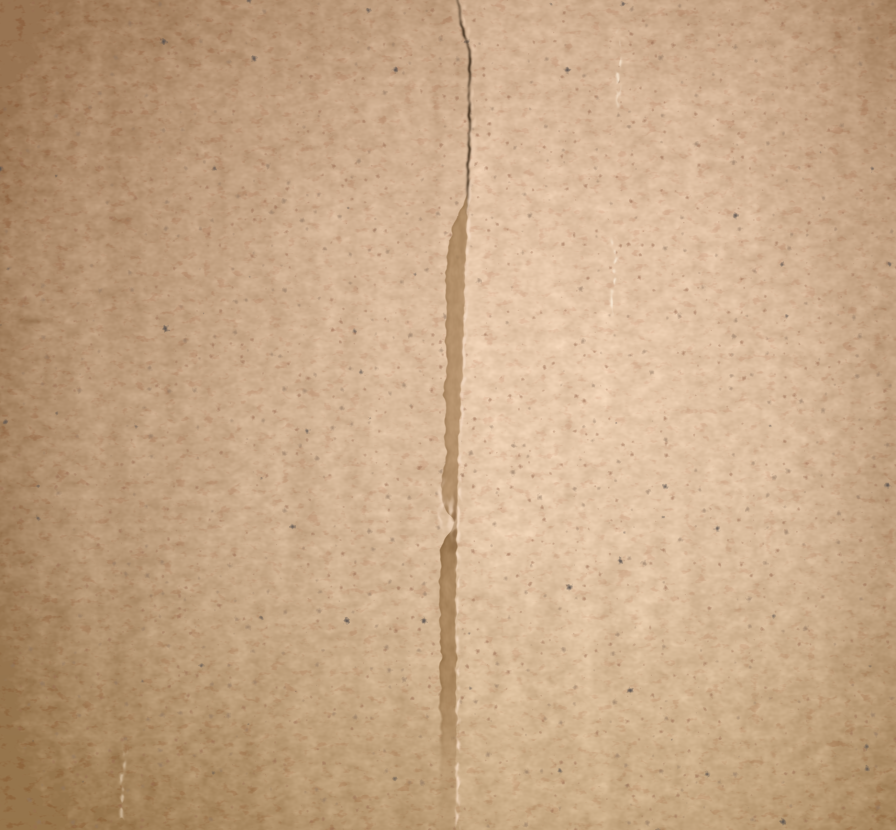
This texture is drawn by a Shadertoy shader. Its source:

```glsl
// Sheet of brown cardboard with a torn vertical seam, lit right of centre.
// A falloff field drives a tan ramp; gradient noise adds pulp, ribs and fibres,
// hashed cells scatter specks, and smooth curves of height shape the tear.

vec2 hash2(vec2 p) {
    vec3 q = fract(vec3(p.xyx) * vec3(0.1031, 0.1030, 0.0973));
    q += dot(q, q.yzx + 33.33);
    return fract((q.xx + q.yz) * q.zy);
}

// Gradient noise, roughly -0.7 to 0.7
float noise(vec2 p) {
    vec2 i = floor(p), f = fract(p);
    vec2 u = f * f * f * (f * (f * 6.0 - 15.0) + 10.0);
    vec2 e = vec2(0.0, 1.0);
    float a = dot(hash2(i) * 2.0 - 1.0, f);
    float b = dot(hash2(i + e.yx) * 2.0 - 1.0, f - e.yx);
    float c = dot(hash2(i + e.xy) * 2.0 - 1.0, f - e.xy);
    float d = dot(hash2(i + e.yy) * 2.0 - 1.0, f - e.yy);
    return mix(mix(a, b, u.x), mix(c, d, u.x), u.y);
}

float fbm(vec2 p) {
    float sum = 0.0, amp = 0.6;
    for (int k = 0; k < 3; k++) {
        sum += amp * noise(p);
        p = p * 2.03 + 17.3;
        amp *= 0.6;
    }
    return sum;
}

float bump(float x, float centre, float width) {
    float t = (x - centre) / width;
    return exp(-t * t);
}

// One jittered, ragged dot in a share of the grid cells
float specks(vec2 p, float cells, float share, float radius) {
    vec2 id = floor(p * cells);
    vec2 pick = hash2(id + 71.0);
    vec2 offset = p - (id + 0.2 + 0.6 * hash2(id)) / cells;
    float r = radius * (0.5 + pick.y);
    float spread = length(offset) * (1.0 + 0.8 * noise(p * 330.0));
    return (1.0 - smoothstep(0.0, r * 1.4, spread)) * step(pick.x, share) * (0.3 + 0.7 * pick.y);
}

// Broken pale vertical scuff between two heights
float scuff(vec2 uv, float x, float low, float high) {
    float wander = 0.006 * noise(vec2(uv.y * 60.0, x * 90.0));
    float span = smoothstep(low, low + 0.02, uv.y) * (1.0 - smoothstep(high - 0.02, high, uv.y));
    float breaks = smoothstep(-0.1, 0.2, noise(vec2(uv.x * 130.0, uv.y * 85.0)));
    return bump(uv.x, x + wander, 0.0022) * span * breaks;
}

void mainImage(out vec4 fragColor, in vec2 fragCoord) {
    vec2 uv = fragCoord / iResolution.xy;
    vec2 p = fragCoord / iResolution.y;
    float aa = 1.0 / iResolution.x;
    float y = uv.y;

    // Tear outline: right lip, and width narrowing to a crack at the top
    float lip = 0.509 + 0.0155 * smoothstep(0.25, 0.95, y) - 0.015 * smoothstep(0.92, 1.01, y);
    lip += 0.002 * noise(vec2(y * 38.0, 2.5)) + 0.0025 * noise(vec2(y * 110.0, 8.5));
    float gap = 0.018 * (1.0 - smoothstep(0.71, 0.775, y));
    gap *= 1.0 - 0.7 * bump(y, 0.368, 0.018);
    gap += 0.003 * bump(y, 0.65, 0.06) - 0.0035 * bump(y, 0.465, 0.04);
    gap += (0.003 * noise(vec2(y * 42.0, 5.5)) + 0.003 * noise(vec2(y * 115.0, 1.5))) * step(y, 0.74);
    float side = uv.x - lip;

    // Light pool, darker left panel and borders
    vec2 away = uv - vec2(0.6, 0.52);
    float light = 0.94 - 2.1 * away.x * away.x - 1.55 * away.y * away.y;
    light -= 0.13 * (1.0 - smoothstep(-0.012, 0.008, side));
    light -= 0.13 * smoothstep(0.85, 1.0, uv.x);
    light += 0.09 * bump(uv.x, 0.08, 0.06);

    // Corrugation ribs, broad stains and pulp grain
    light += 0.10 * noise(vec2(uv.x * 34.0, y * 2.2)) + 0.06 * noise(vec2(uv.x * 75.0, y * 6.0));
    light += 0.12 * fbm(p * vec2(9.0, 13.0));
    light += 0.34 * fbm(p * vec2(46.0, 66.0) + 4.0) + 0.10 * noise(p * vec2(150.0, 190.0));
    vec3 col = mix(vec3(0.62, 0.49, 0.35), vec3(0.92, 0.81, 0.69), clamp(light, -0.1, 1.12));
    col += vec3(0.006, -0.004, 0.004) * smoothstep(0.1, 0.9, y) - vec3(0.0, 0.0, 0.02) * (1.0 - smoothstep(0.0, 0.4, y));

    // Pinkish fibre blotches, fine dust and a few dark flecks
    float blotch = smoothstep(0.06, 0.36, fbm(p * vec2(62.0, 92.0) + 31.0));
    col -= vec3(0.035, 0.062, 0.062) * blotch;
    col = mix(col, vec3(0.56, 0.46, 0.38), 0.6 * specks(p, 48.0, 0.30, 0.0022));
    col = mix(col, vec3(0.60, 0.42, 0.32), 0.6 * specks(p + 3.7, 75.0, 0.20, 0.0018));
    col = mix(col, vec3(0.34, 0.31, 0.30), 0.9 * specks(p + 9.1, 16.0, 0.22, 0.0024));
    col = mix(col, vec3(0.50, 0.36, 0.22), 0.5 * bump(uv.x, 0.037, 0.015) * bump(y, 0.613, 0.004));

    // Pale scuffs
    float scuffs = scuff(uv, 0.685, 0.61, 0.72) + 0.8 * scuff(uv, 0.690, 0.86, 0.97);
    scuffs += 0.5 * scuff(uv, 0.137, 0.0, 0.11);
    col = mix(col, vec3(0.98, 0.92, 0.84), 0.9 * clamp(scuffs, 0.0, 1.0));

    // Exposed inner layer of the tear, fading out at the foot
    float foot = smoothstep(0.02, 0.2, y);
    float soft = mix(0.004, aa, foot);
    float inside = smoothstep(-soft, soft, side + gap) * (1.0 - smoothstep(-aa, aa, side));
    inside *= (1.0 - smoothstep(0.76, 0.775, y)) * mix(0.2, 1.0, foot);
    vec3 inner = mix(vec3(0.64, 0.50, 0.34), vec3(0.70, 0.56, 0.41), bump(y, 0.54, 0.25));
    inner += 0.09 * fbm(vec2(uv.x * 90.0, y * 50.0)) - 0.05 * bump(side + gap, 0.0, 0.003);
    inner -= 0.09 * bump(y, 0.345, 0.025);
    col = mix(col, inner, 0.92 * inside);

    // Lifted pale fibres along the lip and at the pinch
    float frayed = smoothstep(-0.15, 0.25, noise(vec2(uv.x * 150.0, y * 75.0)));
    float fibre = 0.85 * bump(side, 0.002, 0.0023) * frayed * (1.0 - smoothstep(0.74, 0.95, y));
    float curl = side + 0.019 + 0.008 * noise(vec2(y * 65.0, 3.3));
    fibre += 0.9 * bump(curl, 0.0, 0.0025) * bump(y, 0.39, 0.026) * (0.4 + 0.6 * frayed);
    fibre += 0.8 * frayed * bump(side, -0.007, 0.006) * bump(y, 0.378, 0.022);
    col = mix(col, vec3(0.95, 0.85, 0.76), clamp(fibre, 0.0, 0.9));
    col = mix(col, vec3(0.52, 0.38, 0.26), 0.6 * bump(side, -0.003, 0.0025) * bump(y, 0.37, 0.03) * (1.0 - frayed));

    // Thin broken crack above the tear, with a lit edge
    float above = smoothstep(0.73, 0.79, y);
    float depth = 0.7 + 0.9 * noise(vec2(y * 34.0, 6.7)) + 0.5 * noise(vec2(y * 110.0, 4.2));
    col = mix(col, vec3(0.92, 0.80, 0.69), 0.7 * above * bump(side, 0.005, 0.003) * frayed);
    col = mix(col, vec3(0.34, 0.26, 0.18), clamp(depth, 0.1, 1.0) * above * bump(side, 0.0, 0.0014 + aa * 0.4));

    fragColor = vec4(clamp(col, 0.0, 1.0), 1.0);
}
```
